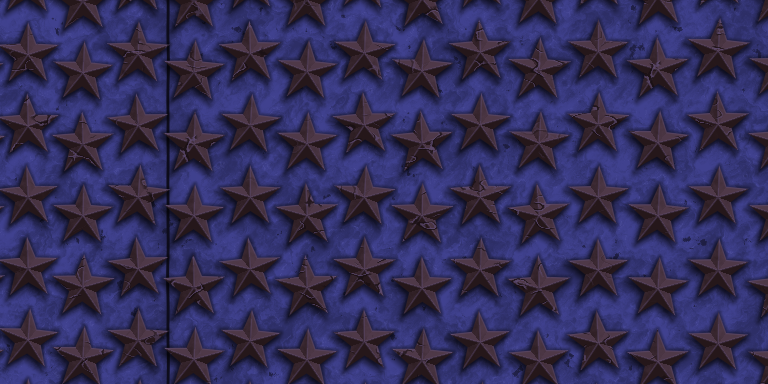
A Shadertoy shader for this pattern:

```glsl
// Staggered rows of worn, faceted metal stars on a mottled blue painted wall with one seam.

const float SECTOR = 6.2831853 / 5.0;
const float STAR_RADIUS = 0.084;
const float NOTCH_RATIO = 0.43;

struct Star {
    float dist;    // signed distance to the outline
    float ridge;   // distance to the nearest arm ridge
    vec2 normal;   // horizontal slope of the facet
    vec2 local;    // position relative to the star centre
    float seed;
};

float hash(vec2 p) {
    vec3 q = fract(p.xyx * vec3(0.1031, 0.1030, 0.0973));
    q += dot(q, q.yzx + 33.33);
    return fract((q.x + q.y) * q.z);
}

vec2 gradient(vec2 cell) {
    float angle = 6.2831853 * hash(cell);
    return vec2(cos(angle), sin(angle));
}

float gradientNoise(vec2 p) {
    vec2 i = floor(p), f = fract(p), e = vec2(1.0, 0.0);
    vec2 u = f * f * f * (f * (f * 6.0 - 15.0) + 10.0);
    float bottom = mix(dot(gradient(i), f), dot(gradient(i + e), f - e), u.x);
    float top = mix(dot(gradient(i + e.yx), f - e.yx), dot(gradient(i + 1.0), f - 1.0), u.x);
    return mix(bottom, top, u.y);
}

float fbm(vec2 p) {
    float sum = 0.0, amplitude = 0.6;
    for (int k = 0; k < 5; k++) {
        sum += amplitude * gradientNoise(p);
        p = mat2(1.6, 1.2, -1.2, 1.6) * p + 7.3;
        amplitude *= 0.58;
    }
    return sum;
}

vec2 rotateClockwise(vec2 v, float angle) {
    float c = cos(angle), s = sin(angle);
    return vec2(v.x * c + v.y * s, v.y * c - v.x * s);
}

Star facetedStar(vec2 p, float radius, float tilt, float seed) {
    vec2 r = rotateClockwise(p, -tilt);
    float angle = atan(r.x, r.y);
    float arm = round(angle / SECTOR) * SECTOR;
    float side = angle < arm ? -1.0 : 1.0;
    float fold = abs(angle - arm);
    vec2 q = length(r) * vec2(sin(fold), cos(fold));
    vec2 tip = vec2(0.0, radius);
    vec2 edge = NOTCH_RATIO * radius * vec2(sin(0.5 * SECTOR), cos(0.5 * SECTOR)) - tip;
    vec2 outward = normalize(vec2(-edge.y, edge.x));
    float along = clamp(dot(q - tip, edge) / dot(edge, edge), 0.0, 1.0);
    float dist = length(q - tip - edge * along) * sign(dot(q - tip, outward));
    vec2 normal = rotateClockwise(outward * vec2(side, 1.0), arm + tilt);
    return Star(dist, q.x, normal, p, seed);
}

// Columns widen and rows spread slightly towards the right; odd columns hang lower.
Star nearestStar(vec2 p) {
    Star best = Star(1e3, 1.0, vec2(0.0), p, 0.0);
    float nearColumn = round((p.x - 0.073) / 0.15);
    for (float dx = -1.0; dx <= 1.0; dx++) {
        float column = nearColumn + dx;
        float x = 0.073 + column * (0.1422 + 0.00063 * column);
        float spacing = 0.1854 + 0.00275 * x;
        float middle = 0.486 - 0.048 * mod(column, 2.0);
        float nearRow = round((p.y - middle) / spacing);
        for (float dy = -1.0; dy <= 1.0; dy++) {
            float row = nearRow + dy;
            float seed = hash(vec2(column, row) + 31.0);
            float tilt = 0.14 * (hash(vec2(row, column) + 57.0) - 0.5);
            float radius = STAR_RADIUS * (0.97 + 0.06 * seed);
            Star s = facetedStar(p - vec2(x, middle + row * spacing), radius, tilt, seed);
            if (s.dist < best.dist) best = s;
        }
    }
    return best;
}

vec3 paintedWall(vec2 p) {
    float mottle = fbm(p * 9.0);
    float grain = fbm(p * 38.0 + 4.0 * mottle);
    vec3 color = mix(vec3(0.175, 0.18, 0.40), vec3(0.25, 0.255, 0.56),
                     smoothstep(-0.5, 0.4, mottle + 0.7 * grain));
    float chips = smoothstep(0.34, 0.46, fbm(p * vec2(24.0, 20.0) + 11.0) + 0.35 * fbm(p * 4.0 + 3.0));
    color = mix(color, vec3(0.10, 0.10, 0.22), 0.8 * chips);
    float scratch = 1.0 - smoothstep(0.0, 0.035, abs(fbm(p * vec2(16.0, 13.0) + 29.0)));
    color += 0.035 * scratch * smoothstep(0.0, 0.3, grain);
    float seam = abs(p.x - 0.4375 - 0.002 * gradientNoise(vec2(3.0, p.y * 9.0)));
    color *= 1.0 - 0.22 * exp(-seam * 55.0);
    return mix(vec3(0.055, 0.05, 0.11), color, smoothstep(0.002, 0.0055, seam));
}

vec3 wornMetal(Star s) {
    vec2 w = s.local + 40.0 * s.seed;
    float light = dot(s.normal, normalize(vec2(0.3, 0.95)));
    float rough = fbm(w * 45.0);
    vec3 color = mix(vec3(0.145, 0.09, 0.10), vec3(0.31, 0.225, 0.285),
                     smoothstep(-0.65, 1.0, light + 0.4 * rough));
    vec3 shine = vec3(0.37, 0.30, 0.46);
    float ridge = 1.0 - smoothstep(0.0005, 0.0035, s.ridge);
    float rim = smoothstep(-0.005, -0.001, s.dist) * smoothstep(-0.1, 0.8, light);
    color = mix(color, shine, 0.4 * ridge + 0.5 * rim);
    // Dented creases: a dark groove beside a bright lip.
    float crease = gradientNoise(w * vec2(17.0, 30.0)) + 0.16 * rough;
    float worn = smoothstep(0.0, 0.2, gradientNoise(w * 20.0 + 9.0)) * smoothstep(0.15, 0.7, s.seed);
    color = mix(color, vec3(0.09, 0.055, 0.07), 0.75 * worn * (1.0 - smoothstep(0.02, 0.06, abs(crease))));
    return mix(color, shine, 0.7 * worn * (1.0 - smoothstep(0.01, 0.05, abs(crease - 0.07))));
}

void mainImage(out vec4 fragColor, in vec2 fragCoord) {
    vec2 p = fragCoord / iResolution.y;
    float pixel = 1.0 / iResolution.y;
    Star star = nearestStar(p);
    float shadowDist = nearestStar(p + vec2(0.007, 0.012)).dist;
    vec3 color = paintedWall(p);
    color *= mix(0.42, 1.0, smoothstep(-0.012, 0.018, shadowDist));
    color *= mix(0.68, 1.0, smoothstep(0.0, 0.012, star.dist));
    color = mix(color, wornMetal(star), smoothstep(0.7 * pixel, -0.7 * pixel, star.dist));
    fragColor = vec4(color, 1.0);
}
```
